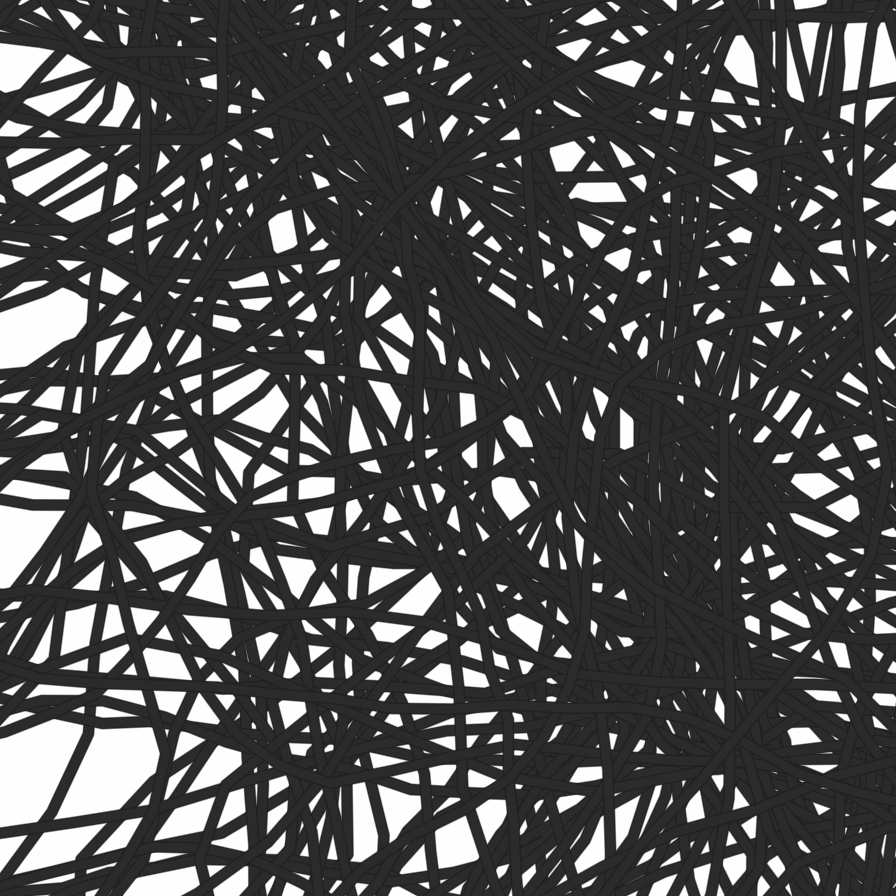
Write a Shadertoy shader that draws this pattern.

```glsl
// A dense tangle of dark, softly rounded wires with angular bends on white

float hash(float n) {
    return fract(sin(n * 12.9898) * 43758.5);
}

// One-dimensional gradient noise
float gradientNoise(float x) {
    float cell = floor(x), f = x - cell;
    float left = (hash(cell) * 2.0 - 1.0) * f;
    float right = (hash(cell + 1.0) * 2.0 - 1.0) * (f - 1.0);
    return mix(left, right, f * f * f * (f * (f * 6.0 - 15.0) + 10.0));
}

// Sideways offset of a wire at distance t along its axis
float sway(float t, float seed, float bend) {
    return bend * gradientNoise(t * 1.9 + seed);
}

// Corner number k of the polyline that follows the swaying path
vec2 corner(float k, float spacing, float seed, float bend) {
    float t = k * spacing;
    float kink = (hash(k + seed * 1.7) - 0.5) * 0.012;
    return vec2(t, sway(t, seed, bend) + kink);
}

float segmentDistance(vec2 p, vec2 a, vec2 b) {
    vec2 pa = p - a, ba = b - a;
    return length(pa - ba * clamp(dot(pa, ba) / dot(ba, ba), 0.0, 1.0));
}

// Distance to the polyline, from the nearest three segments
float wireDistance(vec2 q, float spacing, float seed, float bend) {
    float k = floor(q.x / spacing) - 1.0;
    float nearest = 1.0;
    vec2 a = corner(k, spacing, seed, bend);
    for (int j = 1; j <= 3; j++) {
        vec2 b = corner(k + float(j), spacing, seed, bend);
        nearest = min(nearest, segmentDistance(q, a, b));
        a = b;
    }
    return nearest;
}

void mainImage(out vec4 fragColor, in vec2 fragCoord) {
    vec2 p = fragCoord / iResolution.y;
    float pixel = 1.0 / iResolution.y;
    float radius = 0.0064;
    vec3 color = vec3(0.995);

    // Wires are painted in order; each bundle holds three similar wires
    for (int i = 0; i < 168; i++) {
        float id = float(i);
        float bundle = mod(id, 56.0);

        // Shared bundle placement, then a small individual deviation
        vec2 anchor = vec2(pow(hash(bundle + 3.1), 0.85), hash(bundle + 71.7)) * 1.2 - 0.1;
        anchor += (vec2(hash(id + 211.3), hash(id + 423.9)) - 0.5) * 0.16;
        float angle = bundle * 2.4 + (hash(id + 617.2) - 0.5) * 0.45;
        vec2 axis = vec2(cos(angle), sin(angle));
        vec2 q = p - anchor;
        q = vec2(dot(q, axis), dot(q, vec2(-axis.y, axis.x)));

        float seed = bundle * 31.0 + hash(id + 805.4) * 0.4;
        float bend = mix(0.15, 0.6, pow(hash(id + 937.6), 2.0));
        if (abs(q.y - sway(q.x, seed, bend)) > 0.05) continue;

        // Flat centre with darker rims
        float spacing = mix(0.05, 0.11, hash(id + 149.8));
        float d = wireDistance(q, spacing, seed, bend);
        vec3 wire = vec3(mix(0.17, 0.115, smoothstep(0.6, 1.0, d / radius)));
        color = mix(color, wire, 1.0 - smoothstep(-pixel, pixel, d - radius));
    }
    fragColor = vec4(color, 1.0);
}
```
